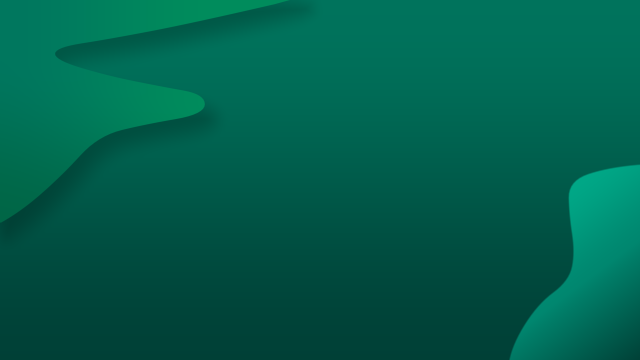
Give the GLSL for this background, as a Shadertoy shader.

```glsl
const float ASPECT = 16.0 / 9.0;
const int POINTS = 16;
const int STEPS = 8;

const vec3 BACK_TOP = vec3(0.0, 0.45, 0.36);
const vec3 BACK_BOTTOM = vec3(0.0, 0.25, 0.212);
const vec3 LEAF_TEAL = vec3(0.0, 0.465, 0.37);
const vec3 LEAF_GREEN = vec3(0.0, 0.55, 0.36);
const vec3 LEAF_DEEP = vec3(0.0, 0.40, 0.275);
const vec3 WAVE_LIGHT = vec3(0.0, 0.66, 0.53);
const vec3 WAVE_MID = vec3(0.0, 0.52, 0.43);
const vec3 WAVE_DARK = vec3(0.0, 0.26, 0.22);

const vec2 SHADOW_OFFSET = vec2(0.025, -0.042);
const float SHADOW_BLUR = 0.045;
const float SHADOW_STRENGTH = 0.22;
const float WAVE_SOFTNESS = 0.003;

// Control polygons of closed quadratic splines; the canvas height is 1
const vec2 LEAF[POINTS] = vec2[POINTS](
    vec2(0.995, 1.042), vec2(0.532, 0.935), vec2(0.301, 0.891), vec2(0.153, 0.868),
    vec2(0.153, 0.833), vec2(0.301, 0.789), vec2(0.451, 0.759), vec2(0.569, 0.738),
    vec2(0.569, 0.683), vec2(0.405, 0.655), vec2(0.273, 0.623), vec2(0.174, 0.514),
    vec2(0.058, 0.412), vec2(-0.051, 0.352), vec2(-0.07, 1.07), vec2(-0.07, 1.07));

const vec2 WAVE[POINTS] = vec2[POINTS](
    vec2(1.852, 0.549), vec2(1.690, 0.535), vec2(1.579, 0.498), vec2(1.581, 0.403),
    vec2(1.597, 0.299), vec2(1.581, 0.220), vec2(1.493, 0.155), vec2(1.421, 0.039),
    vec2(1.407, -0.053), vec2(1.435, -0.134), vec2(1.690, -0.134), vec2(1.921, -0.134),
    vec2(1.921, -0.134), vec2(1.921, 0.074), vec2(1.921, 0.306), vec2(1.921, 0.468));

// Signed distance to a closed spline, negative inside
float splineDistance(vec2 p, vec2 control[POINTS]) {
    float nearest = 1e5;
    float side = 1.0;
    vec2 a = 0.5 * (control[POINTS - 1] + control[0]);
    for (int i = 0; i < POINTS; i++) {
        vec2 bend = control[i];
        vec2 start = 0.5 * (control[(i + POINTS - 1) % POINTS] + bend);
        vec2 end = 0.5 * (bend + control[(i + 1) % POINTS]);
        for (int j = 1; j <= STEPS; j++) {
            float t = float(j) / float(STEPS);
            vec2 b = mix(mix(start, bend, t), mix(bend, end, t), t);
            vec2 edge = b - a;
            vec2 w = p - a;
            vec2 gap = w - edge * clamp(dot(w, edge) / max(dot(edge, edge), 1e-9), 0.0, 1.0);
            nearest = min(nearest, dot(gap, gap));
            // Each edge crossed by a horizontal ray flips the side
            if ((a.y > p.y) != (b.y > p.y) && w.x < edge.x * w.y / edge.y) side = -side;
            a = b;
        }
    }
    return side * sqrt(nearest);
}

float coverage(float d, float softness) {
    return 1.0 - smoothstep(-softness, softness, d);
}

vec3 leafColor(vec2 p) {
    vec3 color = mix(LEAF_TEAL, LEAF_GREEN, smoothstep(0.0, 0.62, p.x));
    return mix(color, LEAF_DEEP, smoothstep(0.85, 0.38, p.y + 0.25 * p.x));
}

vec3 waveColor(vec2 p) {
    float s = dot(p, vec2(0.6, -0.8));
    vec3 color = mix(WAVE_LIGHT, WAVE_MID, smoothstep(0.54, 0.84, s));
    return mix(color, WAVE_DARK, clamp((s - 0.80) / 0.26, 0.0, 1.0));
}

void mainImage(out vec4 fragColor, in vec2 fragCoord) {
    vec2 p = fragCoord / iResolution.xy * vec2(ASPECT, 1.0);
    float pixel = 1.0 / iResolution.y;

    // Vertical backdrop
    vec3 color = mix(BACK_TOP, BACK_BOTTOM, smoothstep(0.0, 1.05, 1.0 - p.y));

    // Leaf and its soft shadow
    float shadow = coverage(splineDistance(p - SHADOW_OFFSET, LEAF), SHADOW_BLUR);
    color *= 1.0 - SHADOW_STRENGTH * shadow;
    color = mix(color, leafColor(p), coverage(splineDistance(p, LEAF), 0.7 * pixel));

    // Wave in the lower right corner
    float wave = coverage(splineDistance(p, WAVE), max(WAVE_SOFTNESS, 0.7 * pixel));
    color = mix(color, waveColor(p), wave);

    fragColor = vec4(color, 1.0);
}
```
